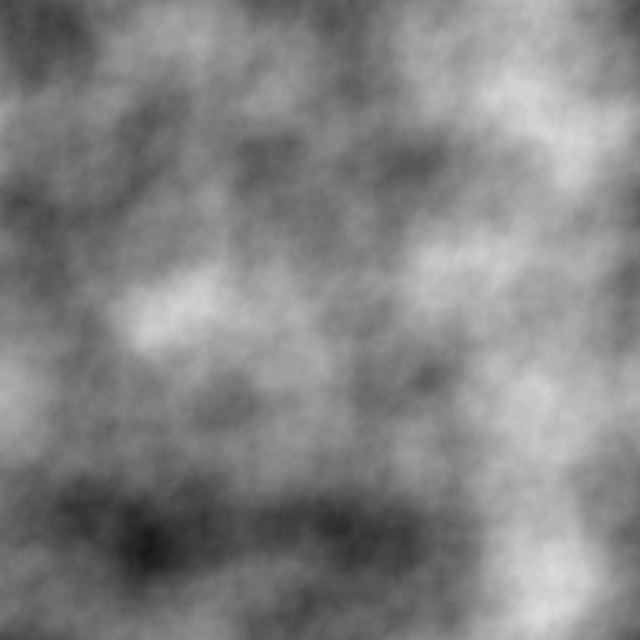
A Shadertoy shader for this texture:

```glsl
const float BASE_CELLS = 3.0;      // whole lattice cells across the tile
const int   OCTAVES    = 7;
const float GAIN       = 0.5;      // amplitude ratio between octaves
const float MEAN_GREY  = 0.515;
const float CONTRAST   = 0.52;
const float SEED       = 41.0;
const vec2  OCTAVE_SHIFT = vec2(0.37, 0.61);
const vec2  LEAN = vec2(0.78, 1.18); // gradient strength along / across the rising diagonal

// Sine-free hash of a lattice point
vec2 hash22(vec2 p) {
    vec3 q = fract(p.xyx * vec3(0.1031, 0.1030, 0.0973));
    q += dot(q, q.yzx + 33.33);
    return fract((q.xx + q.yz) * q.zy);
}

// Unit gradient, biased so that features stretch slightly along the diagonal
vec2 latticeGradient(vec2 cell, float period, float seed) {
    vec2 g = normalize(hash22(mod(cell, period) + seed) - 0.5 + 1e-4);
    vec2 along = vec2(0.7071);
    vec2 across = vec2(0.7071, -0.7071);
    return along * dot(g, along) * LEAN.x + across * dot(g, across) * LEAN.y;
}

// Gradient noise that wraps after a whole number of cells
float tiledNoise(vec2 p, float period, float seed) {
    vec2 cell = floor(p);
    vec2 f = p - cell;
    vec2 fade = f * f * f * (f * (f * 6.0 - 15.0) + 10.0);
    vec2 e = vec2(1.0, 0.0);
    float a = dot(latticeGradient(cell, period, seed), f);
    float b = dot(latticeGradient(cell + e.xy, period, seed), f - e.xy);
    float c = dot(latticeGradient(cell + e.yx, period, seed), f - e.yx);
    float d = dot(latticeGradient(cell + e.xx, period, seed), f - e.xx);
    return mix(mix(a, b, fade.x), mix(c, d, fade.x), fade.y);
}

// Sum of octaves, each shifted so the lattices do not line up
float cloud(vec2 uv) {
    float sum = 0.0;
    float amplitude = 1.0;
    float cells = BASE_CELLS;
    for (int i = 0; i < OCTAVES; i++) {
        float octave = float(i);
        vec2 p = uv * cells + OCTAVE_SHIFT * octave;
        sum += amplitude * tiledNoise(p, cells, SEED + 17.0 * octave);
        amplitude *= GAIN;
        cells *= 2.0;
    }
    return sum;
}

void mainImage(out vec4 fragColor, in vec2 fragCoord) {
    vec2 uv = fragCoord / iResolution.xy;
    float grey = clamp(MEAN_GREY + CONTRAST * cloud(uv), 0.0, 1.0);
    fragColor = vec4(vec3(grey), 1.0);
}
```
